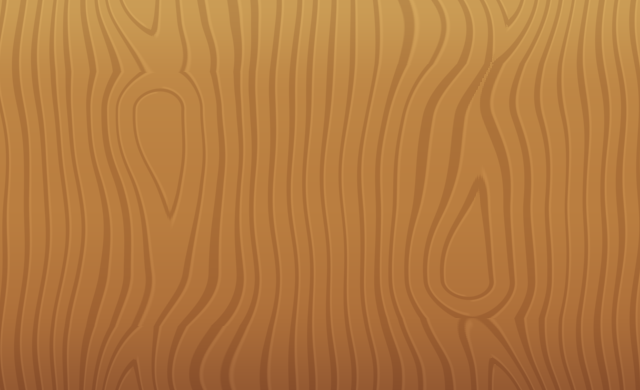
Give the GLSL for this texture, as a Shadertoy shader.

```glsl
// Flat wood board: dark grain lines with thin light rims over a vertical gradient.
// Lines are level sets of one field per column; the field closes into teardrop
// rings at the knots and opens to long fibres elsewhere. Columns are point mirrored.

const vec3 TOP_COLOR    = vec3(0.795, 0.615, 0.335);
const vec3 UPPER_COLOR  = vec3(0.745, 0.525, 0.270);
const vec3 MIDDLE_COLOR = vec3(0.730, 0.495, 0.250);
const vec3 LOWER_COLOR  = vec3(0.690, 0.445, 0.230);
const vec3 BOTTOM_COLOR = vec3(0.565, 0.335, 0.190);
const vec3 GRAIN_TINT   = vec3(0.915, 0.875, 0.855);
const vec3 RIM_LIGHT    = vec3(0.035, 0.035, 0.028);

const vec2  KNOT       = vec2(0.427, 0.72); // main knot of the left column
const float KNOT_WIDTH = 0.13;              // field value at which rings open
const float HEAD       = 0.09;              // length of the round knot end
const float TAIL       = 0.50;              // length of the pointed knot end
const float SIDE_TAIL  = 0.20;              // tail of the knots cut by the border
const float REACH      = 0.04;              // squared reach of a knot sideways
const float LINES      = 9.0;               // grain lines per half column

float hash(vec2 p) {
    p = fract(p * vec2(0.1731, 0.3197) + 0.137);
    p += dot(p, p.yx + 19.19);
    return fract((p.x + p.y) * p.x * 7.31);
}

float noise(vec2 p) {
    vec2 i = floor(p), f = fract(p);
    f = f * f * (3.0 - 2.0 * f);
    return mix(mix(hash(i), hash(i + vec2(1, 0)), f.x),
               mix(hash(i + vec2(0, 1)), hash(i + vec2(1, 1)), f.x), f.y);
}

// Gentle sideways drift of all fibres
float drift(vec2 p) {
    return 0.011 * sin(p.y * 8.5 + p.x * 4.0)
         + 0.006 * sin(p.y * 17.0 - p.x * 9.0)
         + 0.022 * (noise(vec2(p.x * 5.0, p.y * 4.0)) - 0.5);
}

// Returns the ring field and the signed offset from the knot axis
vec2 grainField(vec2 p) {
    float u = p.x - KNOT.x;
    float near = exp(-u * u / REACH);
    u += near * (0.10 * smoothstep(0.80, 1.05, p.y)
               + 0.12 * (1.0 - smoothstep(0.0, 0.3, p.y)));

    // Lengthwise rise away from the main knot and the two border knots
    float dy = p.y - KNOT.y;
    float rise = tanh(abs(dy) / (dy > 0.0 ? HEAD : TAIL));
    rise = min(rise, tanh(abs(p.y - 1.03) / SIDE_TAIL));
    rise = min(rise, tanh(abs(p.y + 0.06) / SIDE_TAIL));

    // Low powers give pointed tips, high powers round ones
    float power = 2.0 - 0.65 * (smoothstep(0.0, 0.2, -dy) + smoothstep(0.06, 0.23, dy));
    float across = pow(abs(u) + 1e-5, power);
    float along = pow(KNOT_WIDTH * rise + 1e-5, power) * near;
    return vec2(pow(across + along, 1.0 / power), u);
}

vec3 boardColor(float y) {
    vec3 c = mix(BOTTOM_COLOR, LOWER_COLOR, smoothstep(-0.08, 0.25, y));
    c = mix(c, MIDDLE_COLOR, smoothstep(0.18, 0.50, y));
    c = mix(c, UPPER_COLOR, smoothstep(0.50, 0.80, y));
    return mix(c, TOP_COLOR, smoothstep(0.74, 1.02, y));
}

void mainImage(out vec4 fragColor, in vec2 fragCoord) {
    vec2 p = fragCoord / iResolution.y;
    float aspect = iResolution.x / iResolution.y;
    vec2 q = p;
    q.x += drift(p);

    // The right column is the left one turned by half a circle
    float column = step(0.5 * aspect, q.x);
    if (column > 0.5) q = vec2(aspect, 1.0) - q;

    vec2 field = grainField(q);
    float slope = length(vec2(dFdx(field.x), dFdy(field.x)));
    float soft = max(0.0015, slope * 0.9);

    // One jittered line per field interval; rings share it on both sides
    float spacing = (0.5 * aspect - KNOT.x) / LINES;
    float id = floor(field.x / spacing);
    float side = id > 2.5 ? step(0.0, field.y) : 0.0;
    vec2 seed = vec2(id + 3.0, side * 5.0 + column * 11.0 + 2.0);
    float center = (id + 0.5 + 0.3 * (hash(seed) - 0.5)) * spacing;
    float halfWidth = mix(0.0045, 0.0088, hash(seed + 23.0));
    halfWidth *= 0.85 + 0.2 * sin(p.y * 7.0 + 6.28 * hash(seed + 41.0));
    halfWidth *= clamp(slope * iResolution.y * 1.6, 0.35, 1.0);

    float d = field.x - center;
    float present = step(0.5, id);
    float line = present * (1.0 - smoothstep(-soft, soft, abs(d) - halfWidth));

    // Light rim along the right edge of each line
    float facing = sign(field.y) * (1.0 - 2.0 * column);
    float rimOffset = abs(d * facing - halfWidth - 0.003);
    float rim = present * (1.0 - smoothstep(0.0, 0.0025 + soft, rimOffset));
    rim *= smoothstep(0.0, 0.012, abs(field.y));

    vec3 color = boardColor(p.y);
    color *= mix(vec3(1.0), GRAIN_TINT, line);
    color += RIM_LIGHT * rim * (1.0 - line);
    fragColor = vec4(color, 1.0);
}
```
